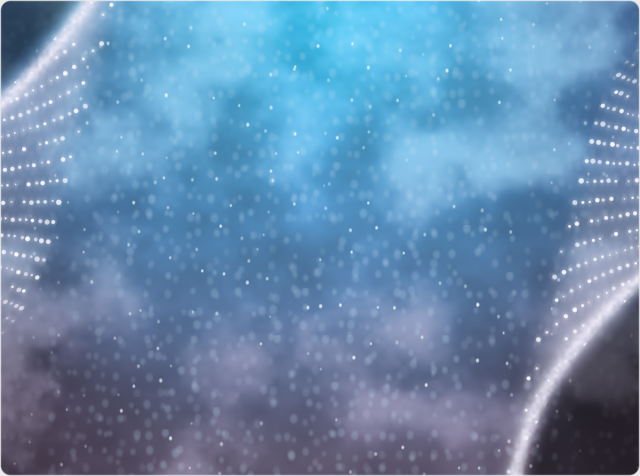
Reproduce this background procedurally as a WebGL 1 fragment shader.

```glsl
precision highp float;
// Blue misty snowfall between two curved bands of glowing white dots, in a rounded frame.
uniform vec2 u_resolution;

vec2 hash2(vec2 p) {
  vec3 q = fract(p.xyx * vec3(0.1031, 0.1030, 0.0973));
  q += dot(q, q.yzx + 33.33);
  return fract((q.xx + q.yz) * q.zy);
}

float noise(vec2 p) {
  vec2 i = floor(p), f = fract(p);
  f = f * f * (3.0 - 2.0 * f);
  return mix(mix(hash2(i).x, hash2(i + vec2(1.0, 0.0)).x, f.x),
             mix(hash2(i + vec2(0.0, 1.0)).x, hash2(i + 1.0).x, f.x), f.y);
}

float clouds(vec2 p) {
  float sum = 0.0, gain = 0.5;
  for (int i = 0; i < 4; i++) {
    sum += gain * noise(p);
    p = p * 2.03 + 17.3;
    gain *= 0.5;
  }
  return sum;
}

// One flake per grid cell, kept inside the cell
float flakes(vec2 p, float cell, float radius, float blur, float amount) {
  vec2 id = floor(p / cell);
  vec2 r = hash2(id + cell * 900.0), s = hash2(id + 71.7);
  vec2 d = (fract(p / cell) - 0.25 - 0.5 * r) * cell;
  float size = radius * (0.6 + 0.6 * s.y);
  float dot1 = 1.0 - smoothstep(size - blur, size + blur, length(d * vec2(1.0, 0.8)));
  return dot1 * step(1.0 - amount, s.x) * (0.4 + 0.6 * r.y);
}

// Band in local space: q.x runs inward from the side, q.y along it
vec3 addBand(vec3 col, vec2 q, float px) {
  float inner = 0.246 - 0.27 * q.y - 2.0 * pow(max(q.y - 0.55, 0.0), 2.0);
  float outer = 0.172 - 0.62 * q.y - 1.2 * q.y * q.y;
  float u = inner - q.x;
  float slope = 0.62 + 2.4 * q.y;
  float e = (q.x - outer) / sqrt(1.0 + slope * slope);

  // Dark corner beyond the crest, then haze behind the dots
  col *= 1.0 - 0.45 * (1.0 - smoothstep(-0.04, 0.01, e));
  float inside = smoothstep(-0.03, 0.06, u) * smoothstep(-0.005, 0.02, e);
  col = mix(col, vec3(0.77, 0.76, 0.84), inside * 0.62 * exp(-4.5 * max(e, 0.0)));

  // Rows of dots that fan out along the band
  float tilt = 1.8 * (0.43 - q.y);
  vec2 size = vec2(0.0145, 0.034);
  vec2 grid = vec2(u, q.y + tilt * q.x) / size;
  vec2 r = hash2(floor(grid) + 50.0);
  vec2 off = (fract(grid) - 0.5 - vec2(0.3, 0.08) * (r - 0.5)) * size;
  float dy = (off.y + tilt * off.x) / (1.0 - 1.8 * q.x - 0.27 * tilt);
  vec2 d = vec2(off.x + 0.27 * dy, dy);
  float radius = mix(0.0022, 0.0058, r.y) * mix(0.75, 1.1, exp(-12.0 * max(u, 0.0)));
  float spot = 1.0 - smoothstep(radius - px, radius + px, length(d));
  float glow = 0.22 * exp(-dot(d, d) / 0.00008);
  float mask = step(0.0, u) * step(0.0, e) * step(0.12, r.x);
  mask *= 1.0 - smoothstep(0.62, 0.74, q.y);
  col = mix(col, vec3(0.97, 0.97, 1.0), mask * max(spot * (0.6 + 0.4 * r.x), glow));

  // Soft bright crest with a grainy texture
  float crest = exp(-pow((e - 0.014) / 0.017, 2.0)) * smoothstep(-0.01, 0.03, u);
  return mix(col, vec3(0.94, 0.93, 0.98), crest * (0.6 + 0.35 * noise(q * 130.0)));
}

void main() {
  float aspect = u_resolution.x / u_resolution.y;
  vec2 p = gl_FragCoord.xy / u_resolution.y;
  float px = 1.0 / u_resolution.y;
  vec2 c = vec2(p.x - 0.5 * aspect, p.y);

  // Plum to blue backdrop with dim sides
  vec3 col = mix(vec3(0.39, 0.36, 0.46), vec3(0.38, 0.46, 0.62), smoothstep(0.0, 0.3, p.y));
  col = mix(col, vec3(0.33, 0.57, 0.77), smoothstep(0.2, 0.6, p.y));
  col = mix(col, vec3(0.35, 0.66, 0.85), smoothstep(0.5, 0.9, p.y));
  vec3 side = mix(vec3(0.27, 0.23, 0.30), vec3(0.27, 0.41, 0.59), smoothstep(0.1, 0.7, p.y));
  col = mix(col, side, smoothstep(0.2, 0.66, abs(c.x) - 0.06 * p.y));

  // Cyan light at the top
  vec2 g = c - vec2(0.0, 1.02);
  col = mix(col, vec3(0.18, 0.77, 0.95), 0.85 * exp(-dot(g, g) * 13.0));

  // Mottled mist
  float mist = clouds(p * vec2(8.0, 9.0) + 4.0);
  col *= 0.78 + 0.44 * mist;
  float pale = smoothstep(0.42, 0.78, mist * 0.65 + 0.35 * noise(p * 4.5 + 9.0));
  col = mix(col, mix(vec3(0.68, 0.65, 0.76), vec3(0.66, 0.84, 0.94),
                     smoothstep(0.2, 0.7, p.y)), 0.6 * pale);

  // Blurred and sharp snow
  float center = 1.0 - 0.6 * smoothstep(0.3, 0.65, abs(c.x));
  for (int i = 0; i < 3; i++) {
    float k = float(i);
    vec2 shifted = p + vec2(0.37, 0.61) * k;
    float soft = flakes(shifted, 0.033 + 0.009 * k, 0.0065, 0.004, 0.55);
    col = mix(col, vec3(0.78, 0.88, 0.96), 0.25 * center * soft);
  }
  for (int i = 0; i < 2; i++) {
    float k = float(i);
    float flake = flakes(p + 0.23 + 0.4 * k, 0.055 + 0.017 * k, 0.0027, px, 0.3);
    col = mix(col, vec3(0.93, 0.98, 1.0), 0.95 * center * flake);
  }

  // Upper left band and its half-turn copy at lower right
  col = addBand(col, vec2(p.x, 1.0 - p.y), px);
  col = addBand(col, vec2(aspect - p.x, p.y - 0.195), px);

  // Rounded frame
  vec2 b = abs(p - 0.5 * vec2(aspect, 1.0)) - 0.5 * vec2(aspect, 1.0) + 0.022;
  float frame = length(max(b, 0.0)) - 0.020;
  col = mix(col, vec3(0.92), smoothstep(-px, px, frame));
  gl_FragColor = vec4(clamp(col, 0.0, 1.0), 1.0);
}
```
